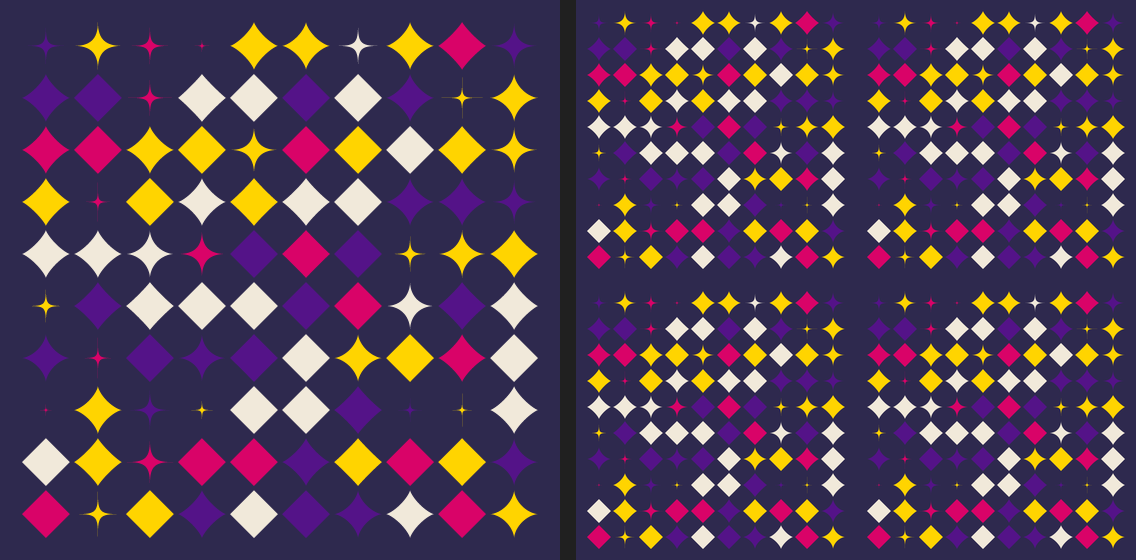
Left: one tile. Right: repeated 2 by 2.
Reproduce this pattern procedurally as a WebGL 1 fragment shader.

```glsl
precision highp float;
// A ten by ten grid of diamonds pinched into four-pointed stars on dark indigo.

uniform vec2 u_resolution;

#define GRID 10.0          // repeats across and down
#define PITCH 0.0929       // distance between centres
#define RADIUS 0.0427      // centre to tip
#define SHARPEST 0.20      // exponent of the thinnest star
#define FULLEST 1.28       // above 1.0 is clamped to a plain diamond
#define SAMPLES 6          // antialiasing samples per axis
#define INDIGO vec3(0.180, 0.161, 0.306)
#define CREAM vec3(0.945, 0.914, 0.855)
#define YELLOW vec3(1.000, 0.831, 0.000)
#define PURPLE vec3(0.329, 0.075, 0.533)
#define MAGENTA vec3(0.851, 0.012, 0.408)

const float PRIME = 101.0;

float wrapPrime(float x) {
  return floor(mod(x + 0.5, PRIME));
}

// Cubing modulo this prime permutes the residues.
float cubePrime(float x) {
  x = wrapPrime(x);
  return wrapPrime(wrapPrime(x * x) * x);
}

// Shuffled rank of a cell in 0..1, so every value occurs evenly.
float shuffledRank(float id, float seed) {
  return cubePrime(cubePrime(id + seed) + 3.0 * seed + 7.0) / (PRIME - 1.0);
}

// Colour in rgb; alpha is the bias towards thin shapes.
vec4 pickInk(float rank) {
  if (rank < 0.24) return vec4(CREAM, 0.40);
  if (rank < 0.55) return vec4(YELLOW, 1.05);
  if (rank < 0.81) return vec4(PURPLE, 0.75);
  return vec4(MAGENTA, 1.20);
}

// Superellipse: exponent 1 is a diamond, smaller ones are concave stars.
float insideStar(vec2 p, float exponent) {
  vec2 q = pow(max(abs(p) / RADIUS, 1e-6), vec2(exponent));
  return step(q.x + q.y, 1.0);
}

// Share of the pixel covered, which keeps the needle tips clean.
float starCoverage(vec2 p, vec2 pixel, float exponent) {
  float hits = 0.0;
  for (int j = 0; j < SAMPLES; j++) {
    for (int i = 0; i < SAMPLES; i++) {
      vec2 offset = (vec2(float(i), float(j)) + 0.5) / float(SAMPLES) - 0.5;
      hits += insideStar(p + offset * pixel, exponent);
    }
  }
  return hits / float(SAMPLES * SAMPLES);
}

void main() {
  vec2 uv = gl_FragCoord.xy / u_resolution;

  // Centred grid; the plain margin joins up across the tile edges.
  vec2 grid = (uv - 0.5) / PITCH + 0.5 * GRID;
  vec2 cell = clamp(floor(grid), 0.0, GRID - 1.0);
  vec2 local = (grid - cell - 0.5) * PITCH;
  float id = cell.y * GRID + cell.x;

  // Per-cell colour and pinch
  vec4 ink = pickInk(shuffledRank(id, 11.0));
  float fullness = pow(shuffledRank(id, 38.0), ink.a);
  float exponent = min(mix(SHARPEST, FULLEST, fullness), 1.0);

  float coverage = starCoverage(local, 1.0 / u_resolution, exponent);
  gl_FragColor = vec4(mix(INDIGO, ink.rgb, coverage), 1.0);
}
```
